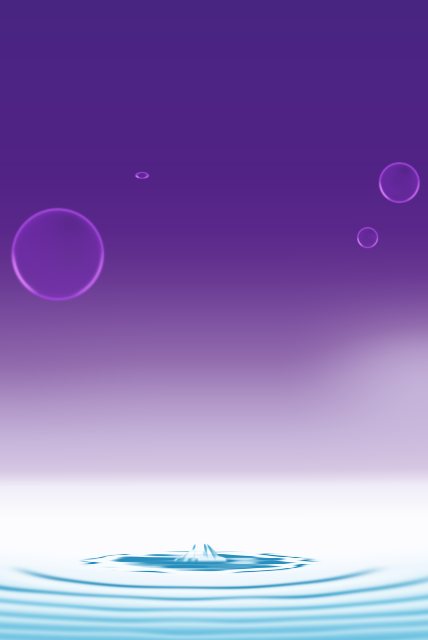
Write a Shadertoy shader that draws this background.

```glsl
// A violet dusk fading to white above rippling blue water, with a few soap bubbles.
// The sky is a table of colour stops, the ripples are squashed rings around a
// splash, and the bubbles are discs with unevenly lit rims.

const float HEIGHT = 1.5;                    // canvas height when its width is 1
const vec2 DROP = vec2(0.46, 0.188);         // centre of the wide ripples
const vec2 POOL = vec2(0.465, 0.182);        // centre of the inner pool
const vec2 CROWN = vec2(0.469, 0.186);       // foot of the splash
const float CROWN_HEIGHT = 0.040;
const float RIPPLE_SQUASH = 6.8;
const float POOL_SQUASH = 10.5;
const float FIRST_RIPPLE = 0.455;
const float RIPPLE_STEP = 0.172;
const int RIPPLES = 6;

const vec3 DEEP_BLUE = vec3(0.08, 0.52, 0.72);
const vec3 MID_BLUE = vec3(0.33, 0.72, 0.86);
const vec3 PALE_BLUE = vec3(0.74, 0.89, 0.95);
const vec3 FOAM = vec3(0.97, 0.99, 1.0);
const vec3 BUBBLE_FILL = vec3(0.45, 0.17, 0.68);
const vec3 BUBBLE_RIM = vec3(0.66, 0.28, 0.88);
const vec3 BUBBLE_GLINT = vec3(0.90, 0.56, 0.98);

// Sky stops: colour and height as a share of the canvas
const int STOPS = 11;
const vec4 SKY[STOPS] = vec4[STOPS](
    vec4(0.99, 0.99, 1.00, 0.19), vec4(0.94, 0.93, 0.97, 0.24),
    vec4(0.84, 0.78, 0.89, 0.265), vec4(0.77, 0.70, 0.85, 0.32),
    vec4(0.69, 0.585, 0.78, 0.375), vec4(0.57, 0.42, 0.68, 0.44),
    vec4(0.485, 0.31, 0.625, 0.505), vec4(0.405, 0.215, 0.57, 0.57),
    vec4(0.35, 0.155, 0.54, 0.64), vec4(0.315, 0.135, 0.52, 0.74),
    vec4(0.285, 0.145, 0.51, 1.0));

// Bubbles: centre, radius and vertical stretch
const int BUBBLES = 4;
const vec4 BUBBLE[BUBBLES] = vec4[BUBBLES](
    vec4(0.135, 0.904, 0.107, 1.0), vec4(0.933, 1.072, 0.0465, 1.0),
    vec4(0.859, 0.943, 0.0235, 1.0), vec4(0.332, 1.089, 0.0135, 0.5));

float hash(vec2 p) {
    return fract(sin(dot(p, vec2(127.1, 311.7))) * 43758.5453);
}

float noise(vec2 p) {
    vec2 i = floor(p), f = fract(p);
    f = f * f * (3.0 - 2.0 * f);
    return mix(mix(hash(i), hash(i + vec2(1, 0)), f.x),
               mix(hash(i + vec2(0, 1)), hash(i + vec2(1, 1)), f.x), f.y);
}

float bell(float x, float width) {
    return exp(-x * x / (width * width));
}

vec3 sky(vec2 uv) {
    // The pale haze climbs higher on the right
    float h = uv.y - 0.085 * smoothstep(0.65, 1.0, uv.x) * bell(uv.y - 0.43, 0.09);
    h += 0.012 * smoothstep(0.4, 0.0, uv.x) * bell(uv.y - 0.42, 0.1);
    vec3 col = SKY[0].rgb;
    for (int i = 1; i < STOPS; i++) {
        float t = clamp((h - SKY[i - 1].w) / (SKY[i].w - SKY[i - 1].w), 0.0, 1.0);
        col = mix(col, SKY[i].rgb, t);
    }
    return col;
}

vec3 addBubble(vec3 col, vec2 p, vec4 b, float px) {
    vec2 q = (p - b.xy) / (b.z * vec2(1.0, b.w));
    float r = length(q), soft = px / (b.z * b.w);
    float inside = smoothstep(soft, -soft, r - 1.0);
    // Cloudy film, darker towards the upper right
    float film = 0.25 + 0.35 * noise(q * 2.2 + b.xy * 40.0) + 0.2 * r * r;
    film *= 1.0 - 0.7 * bell(length(q - vec2(0.3, 0.65)), 0.35);
    col = mix(col, BUBBLE_FILL, inside * film);
    // Rim with a glint at the lower left and a weaker one at the right
    vec2 dir = q / max(r, 0.001);
    float rim = bell(r - 0.985, 0.018 + 0.6 * soft) + 0.3 * inside * bell(r - 1.0, 0.1);
    col = mix(col, BUBBLE_RIM, min(rim, 1.0) * 0.75);
    float glint = smoothstep(0.8, 1.0, dot(dir, vec2(-0.87, -0.49)))
                + 0.6 * smoothstep(0.75, 1.0, dot(dir, vec2(0.85, -0.53)));
    return mix(col, BUBBLE_GLINT, 0.75 * glint * bell(r - 0.965, 0.03 + 0.5 * soft));
}

vec3 addWater(vec3 col, vec2 p) {
    // Body of the water, bluer near the bottom and sides
    float side = abs(p.x - 0.48) * 2.0;
    float depth = smoothstep(0.24, 0.02, p.y + 0.04 * (1.0 - side));
    col = mix(col, PALE_BLUE, depth);
    col = mix(col, MID_BLUE, 0.6 * smoothstep(0.085, -0.01, p.y));
    // Ripples: a blue trough beside a bright crest, strong in front
    vec2 d = (p - DROP) * vec2(1.0, RIPPLE_SQUASH);
    float r = length(d);
    float front = smoothstep(0.15, 0.75, -d.y / max(r, 0.001));
    for (int i = 0; i < RIPPLES; i++) {
        float k = float(i);
        float wobble = noise(vec2(p.x * 7.0, k * 5.3)) - 0.5;
        float edge = r - FIRST_RIPPLE - RIPPLE_STEP * k - 0.04 * wobble;
        float width = 0.023 + 0.006 * k;
        col = mix(col, FOAM, 0.65 * front * bell(edge - 0.07, 0.045) / (1.0 + 0.25 * k));
        float trough = front * bell(edge, width) * (0.85 + 0.5 * wobble);
        col = mix(col, mix(DEEP_BLUE, MID_BLUE, min(k * 0.5, 1.0)), trough / (1.0 + 0.2 * k));
    }
    // Inner pool with broken streaks and an outer ring
    float streak = noise(vec2(p.x * 14.0, p.y * 210.0));
    float pool = length((p - POOL) * vec2(1.0, POOL_SQUASH)) + 0.06 * (streak - 0.5);
    col = mix(col, FOAM, 0.7 * bell(pool - 0.24, 0.05));
    col = mix(col, mix(DEEP_BLUE, PALE_BLUE, smoothstep(0.45, 0.9, streak)),
              0.92 * smoothstep(0.21, 0.18, pool));
    return mix(col, DEEP_BLUE, bell(pool - 0.268, 0.012) * smoothstep(0.3, 0.8, streak));
}

vec3 addCrown(vec3 col, vec2 p, float px) {
    // Ragged mound of clear water with fanning strands
    vec2 q = p - CROWN;
    float top = CROWN_HEIGHT * bell(q.x, 0.042) * (0.8 + 0.4 * noise(vec2(q.x * 70.0, 3.0)));
    float mask = smoothstep(-px, px, top - q.y) * smoothstep(-0.006, 0.003, q.y)
               * smoothstep(0.066, 0.055, abs(q.x));
    float v = q.y / CROWN_HEIGHT;
    float strand = noise(vec2(q.x / (1.5 - 0.8 * min(v, 1.2)) * 170.0, v * 2.5));
    return mix(col, mix(FOAM, mix(MID_BLUE, DEEP_BLUE, 0.3), smoothstep(0.4, 0.9, strand)), 0.9 * mask);
}

void mainImage(out vec4 fragColor, in vec2 fragCoord) {
    vec2 uv = fragCoord / iResolution.xy;
    vec2 p = uv * vec2(1.0, HEIGHT);
    float px = HEIGHT / iResolution.y;
    vec3 col = sky(uv);
    for (int i = 0; i < BUBBLES; i++) col = addBubble(col, p, BUBBLE[i], px);
    col = addCrown(addWater(col, p), p, px);
    fragColor = vec4(col, 1.0);
}
```
